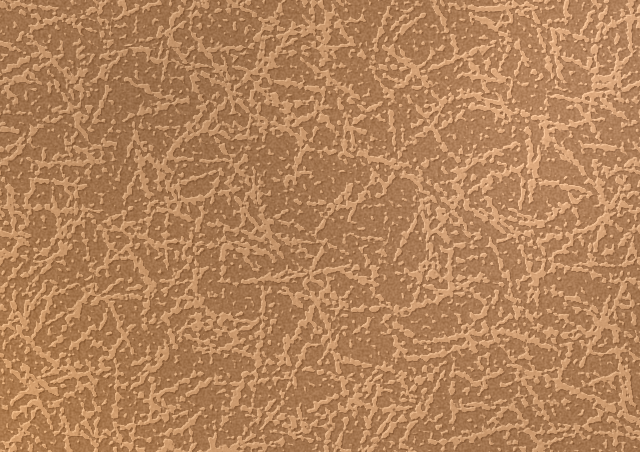
Write a Shadertoy shader that draws this texture.

```glsl
// Draws tan embossed leather paper: ragged raised fibres crossing a grainy brown ground.

vec2 hash2(vec2 cell) {
    vec3 q = fract(cell.xyx * vec3(0.1031, 0.1030, 0.0973));
    q += dot(q, q.yzx + 33.33);
    return fract((q.xx + q.yz) * q.zy);
}

vec2 gradientAt(vec2 corner) {
    float angle = 6.2832 * hash2(corner + 71.0).x;
    return vec2(cos(angle), sin(angle));
}

float gradientNoise(vec2 p) {
    vec2 i = floor(p), f = p - i;
    vec2 u = f * f * f * (f * (f * 6.0 - 15.0) + 10.0);
    vec2 e = vec2(1.0, 0.0);
    float bottom = mix(dot(gradientAt(i), f), dot(gradientAt(i + e), f - e), u.x);
    float top = mix(dot(gradientAt(i + e.yx), f - e.yx), dot(gradientAt(i + 1.0), f - 1.0), u.x);
    return mix(bottom, top, u.y);
}

// Distance to the nearest of one randomly turned fibre per grid cell
float fibreDistance(vec2 p, float cellSize, float seed) {
    vec2 home = floor(p / cellSize);
    float nearest = 1.0;
    for (int y = -1; y <= 1; y++)
    for (int x = -1; x <= 1; x++) {
        vec2 cell = home + vec2(x, y);
        vec2 centre = (cell + hash2(cell + seed)) * cellSize;
        vec2 shape = hash2(cell + seed + 37.0);
        vec2 dir = vec2(cos(3.1416 * shape.x), sin(3.1416 * shape.x));
        float halfLength = cellSize * mix(0.3, 0.95, shape.y);
        vec2 q = p - centre;
        float along = dot(q, dir);
        float reach = clamp(along, -halfLength, halfLength);
        float taper = 0.003 * pow(reach / halfLength, 2.0);
        float thinning = 0.003 * (fract(shape.x * 57.0) - 0.5);
        nearest = min(nearest, length(q - dir * reach) + taper + thinning);
    }
    return nearest;
}

// Raised height from 0 to 1: bent fibres with torn edges and loose crumbs
float relief(vec2 p) {
    vec2 bent = p + 0.016 * vec2(gradientNoise(p * 8.0), gradientNoise(p * 8.0 + 40.0));
    bent += 0.004 * vec2(gradientNoise(p * 38.0 + 9.0), gradientNoise(p * 38.0 + 60.0));
    float d = 1.0;
    for (int layer = 0; layer < 4; layer++) {
        float k = float(layer);
        d = min(d, fibreDistance(bent + 0.37 * k, 0.09 + 0.016 * k, 113.0 * k));
    }
    float torn = gradientNoise(p * 78.0) + 0.35 * gradientNoise(p * 150.0 + 20.0);
    float body = 0.0047 - min(d, 0.0092) + 0.0135 * torn;
    float edge = max(0.0018, 0.7 / iResolution.y);
    return smoothstep(-edge, edge, body);
}

float glow(vec2 p, vec2 centre, float radius) {
    vec2 q = (p - centre) / radius;
    return exp(-dot(q, q));
}

void mainImage(out vec4 fragColor, in vec2 fragCoord) {
    vec2 p = fragCoord / iResolution.y;
    float raised = relief(p);

    // Light from the upper left catches one edge and shades the other
    float bevel = raised - relief(p + vec2(-0.0028, 0.0028));

    // Fine mottling of the ground and smoother fibres
    float grain = gradientNoise(p * 190.0) + 0.6 * gradientNoise(p * 95.0 + 13.0);
    vec3 ground = vec3(0.635, 0.455, 0.305) + 0.085 * grain;
    vec3 fibre = vec3(0.795, 0.600, 0.430) + 0.045 * grain;
    vec3 color = mix(ground, fibre, raised);
    color += bevel * (bevel > 0.0 ? vec3(0.09, 0.10, 0.10) : vec3(0.08, 0.075, 0.065));

    // Broad uneven sheen, paler at the right and warmer at the lower left
    float pale = glow(p, vec2(1.36, 0.88), 0.34) + 0.7 * glow(p, vec2(1.06, 0.52), 0.3);
    float warm = glow(p, vec2(0.0, 0.12), 0.4);
    float dim = glow(p, vec2(0.25, 0.6), 0.4);
    color *= 1.0 + 0.09 * pale + 0.07 * warm - 0.05 * dim + 0.04 * gradientNoise(p * 3.0);
    color += pale * vec3(0.0, 0.01, 0.025) - warm * vec3(0.0, 0.005, 0.02);

    fragColor = vec4(clamp(color, 0.0, 1.0), 1.0);
}
```
